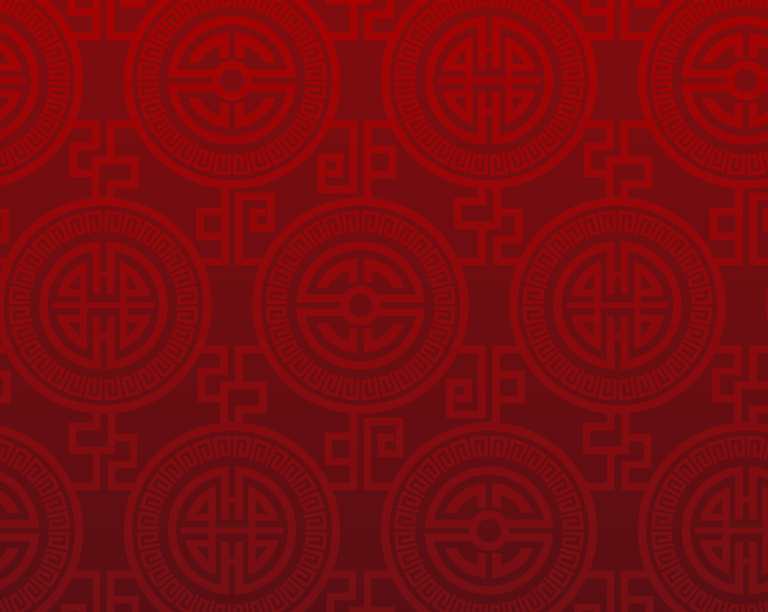
Write a Shadertoy shader that draws this pattern.

```glsl
// Staggered rows of red fretwork medallions joined by angular knots.
// Two medallion cores alternate along each row; every shape is a distance to
// rings and axis-aligned bars, coloured by a vertical gradient.

#define CANVAS_HEIGHT 612.0
#define PITCH vec2(257.0, 225.0)
#define FIRST_CENTRE vec2(232.0, 80.5)
#define RIM_RADIUS 104.0
#define CORE_RADIUS 60.0
#define KEY_RADIUS 84.0
#define KEY_COUNT 28.0
#define KEY_HALF_WIDTH 1.8
#define LINE_HALF_WIDTH 3.9
#define TAU 6.2831853

// Bars of each knot as (start, end), measured upward from the rim.
const vec4 SPIRAL_KNOT[12] = vec4[12](
    vec4(-34, 73, -7, 73), vec4(-7, 73, -7, 8), vec4(-7, 8, -39, 8),
    vec4(-39, 8, -39, 40), vec4(-39, 40, -21, 40), vec4(-21, 40, -21, 24),
    vec4(-21, 24, -30, 24), vec4(7, 73, 34, 73), vec4(7, 73, 7, 0),
    vec4(7, 48, 32, 48), vec4(32, 48, 32, 23), vec4(7, 23, 32, 23));
const vec4 STEP_KNOT[12] = vec4[12](
    vec4(-34, 73, -8, 73), vec4(-8, 73, -8, 51), vec4(-8, 51, -30, 51),
    vec4(-30, 51, -30, 24), vec4(-30, 24, -8, 24), vec4(-8, 37, -8, 0),
    vec4(7, 73, 34, 73), vec4(7, 73, 7, 37), vec4(-8, 37, 31, 37),
    vec4(31, 37, 31, 13), vec4(31, 13, 7, 13), vec4(7, 13, 7, 0));

// Square-ended distance to the centre line of an axis-aligned bar.
float bar(vec2 p, vec4 ends) {
    vec2 q = abs(p - 0.5 * (ends.xy + ends.zw)) - 0.5 * abs(ends.zw - ends.xy);
    return max(q.x, q.y);
}

float ring(vec2 p, float radius) {
    return abs(length(p) - radius);
}

// Knots above and below a medallion are half-turn copies of each other.
float knot(vec2 p, bool roundCore) {
    vec2 q = p.y > 0.0 ? -p : p;
    q.y = -q.y - RIM_RADIUS - 4.0;
    float d = 1e3;
    for (int i = 0; i < 12; i++)
        d = min(d, bar(q, roundCore ? SPIRAL_KNOT[i] : STEP_KNOT[i]));
    return d - LINE_HALF_WIDTH;
}

// Band of square spirals bent around the medallion.
float keyBand(vec2 p) {
    float turn = atan(p.y, p.x) / TAU * KEY_COUNT;
    vec2 q = vec2((fract(turn) - 0.5) * TAU * KEY_RADIUS / KEY_COUNT,
                  length(p) - KEY_RADIUS);
    float d = bar(q, vec4(-6.5, -9, -6.5, 9));
    d = min(d, bar(q, vec4(-6.5, 9, 6.5, 9)));
    d = min(d, bar(q, vec4(6.5, 9, 6.5, -8)));
    d = min(d, bar(q, vec4(6.5, -8, -0.5, -8)));
    d = min(d, bar(q, vec4(-0.5, -8, -0.5, 2.5)));
    return d - KEY_HALF_WIDTH;
}

// Core with a central ring and a split between its upper and lower halves.
float ringCore(vec2 p) {
    vec2 q = abs(p);
    float d = max(ring(p, CORE_RADIUS) - 4.2, 3.0 - q.y);
    d = min(d, ring(p, 16.0) - 4.2);
    d = min(d, bar(q, vec4(20, 7, 57, 7)) - LINE_HALF_WIDTH);
    d = min(d, bar(q, vec4(7.5, 27, 7.5, 40)) - 4.3);
    return min(d, max(ring(p, 42.5) - 5.2, max(17.5 - q.y, 3.2 - q.x)));
}

// Core with a central cross and a split between its left and right halves.
float crossCore(vec2 p) {
    vec2 q = abs(p);
    float d = max(ring(p, CORE_RADIUS) - 4.2, 3.0 - q.x);
    d = min(d, bar(q, vec4(7, 15, 7, 57)) - LINE_HALF_WIDTH);
    d = min(d, bar(q, vec4(0, 31, 7, 31)) - 3.0);
    d = min(d, bar(q, vec4(0, 0, 48, 0)) - 3.0);
    d = min(d, bar(q, vec4(20, 0, 20, 11)) - 3.5);
    d = min(d, bar(q, vec4(20, 13, 42, 13)) - 3.7);
    d = min(d, bar(q, vec4(20, 13, 20, 38)) - 3.7);
    return min(d, max(ring(p, 43.0) - 4.4, max(10.0 - q.y, 16.5 - q.x)));
}

float medallion(vec2 p, bool roundCore) {
    float d = min(ring(p, RIM_RADIUS) - 4.2, keyBand(p));
    return min(d, roundCore ? ringCore(p) : crossCore(p));
}

void mainImage(out vec4 fragColor, in vec2 fragCoord) {
    float unit = CANVAS_HEIGHT / iResolution.y;
    vec2 p = vec2(fragCoord.x, iResolution.y - fragCoord.y) * unit - FIRST_CENTRE;

    // Nearest medallion in the rows above and below the point.
    float d = 1e3;
    for (int i = 0; i < 2; i++) {
        float row = floor(p.y / PITCH.y) + float(i);
        float x = p.x - 0.5 * PITCH.x * row;
        float column = round(x / PITCH.x);
        vec2 q = vec2(x - column * PITCH.x, p.y - row * PITCH.y);
        bool roundCore = mod(column, 2.0) < 0.5;
        d = min(d, min(medallion(q, roundCore), knot(q, roundCore)));
    }

    // Both reds darken towards the bottom.
    float height = fragCoord.y / iResolution.y;
    vec3 ground = mix(vec3(0.35, 0.055, 0.075), vec3(0.505, 0.045, 0.055), height);
    vec3 line = mix(vec3(0.455, 0.06, 0.08), vec3(0.65, 0.01, 0.01), height);
    float coverage = 1.0 - smoothstep(-0.5 * unit, 0.5 * unit, d);
    fragColor = vec4(mix(ground, line, coverage), 1.0);
}
```
